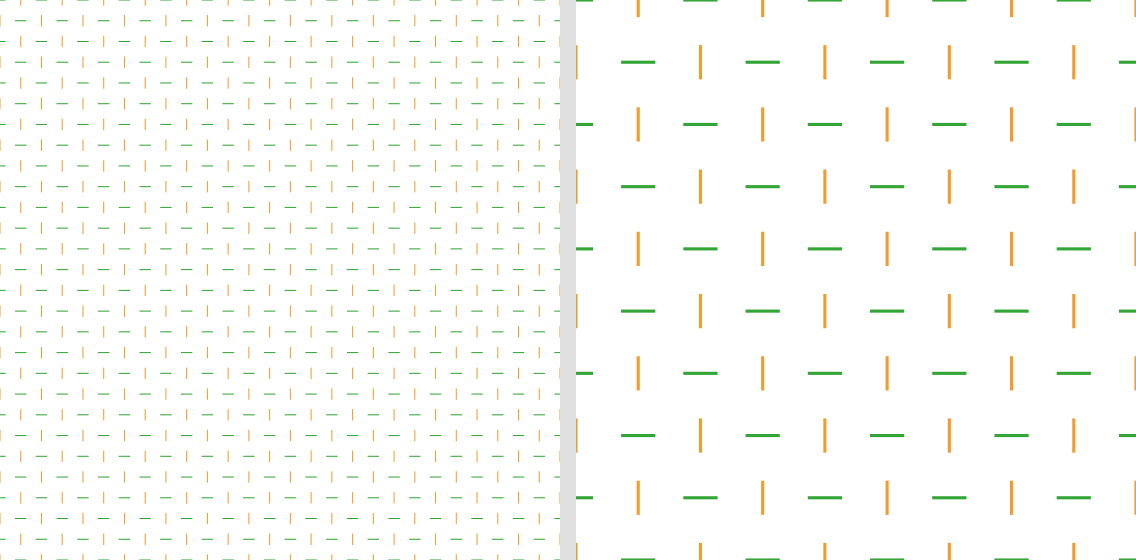
Left, the full canvas; right, a detail of the centre.
Give the GLSL for this pattern, as a WebGL 2 fragment shader.

```glsl
#version 300 es
precision highp float;
// Basket-like grid of short dashes on white: green horizontal and orange
// vertical dashes alternate like a checkerboard on the nodes of a lattice.
// Each dash is a box whose exact pixel coverage gives smooth edges.

#define GRID_STEPS 27.0      // lattice steps across the canvas
#define DASH_LENGTH 0.55     // in lattice steps
#define DASH_WIDTH 0.05      // in lattice steps
#define PAPER vec3(1.0)
#define GREEN vec3(0.20, 0.643, 0.21)
#define ORANGE vec3(0.954, 0.613, 0.18)

uniform vec2 u_resolution;
out vec4 fragColor;

// Share of a square pixel covered by a centred box
float boxCoverage(vec2 offset, vec2 halfSize, float pixel) {
    vec2 low = max(offset - 0.5 * pixel, -halfSize);
    vec2 high = min(offset + 0.5 * pixel, halfSize);
    vec2 overlap = max(high - low, 0.0) / pixel;
    return overlap.x * overlap.y;
}

void main() {
    // Lattice coordinates: nodes lie on whole numbers
    float pixel = GRID_STEPS / min(u_resolution.x, u_resolution.y);
    vec2 position = gl_FragCoord.xy * pixel;
    vec2 node = floor(position + 0.5);
    vec2 offset = position - node;

    // Odd nodes carry horizontal dashes, even nodes vertical ones
    bool horizontal = mod(node.x + node.y, 2.0) > 0.5;
    vec2 halfSize = 0.5 * vec2(DASH_LENGTH, DASH_WIDTH);
    vec3 ink = horizontal ? GREEN : ORANGE;
    float coverage = boxCoverage(offset, horizontal ? halfSize : halfSize.yx, pixel);

    fragColor = vec4(mix(PAPER, ink, coverage), 1.0);
}
```
